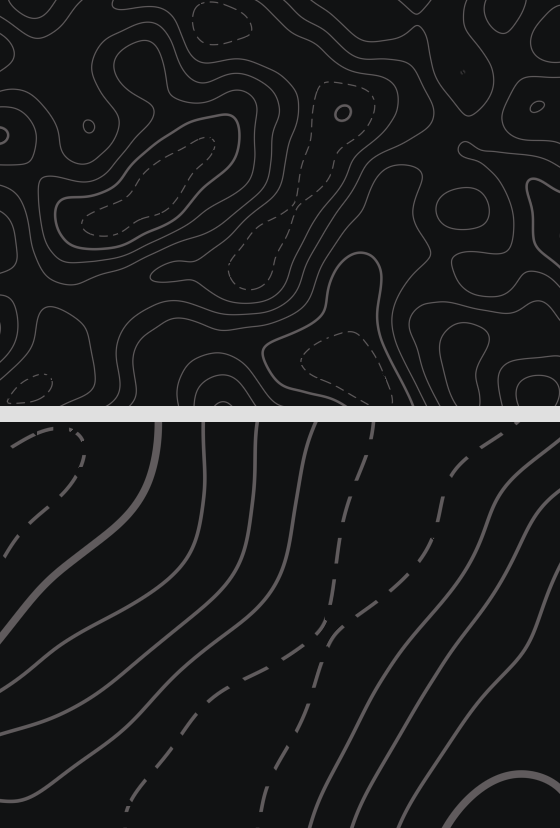
Top, the full canvas; bottom, a detail of the centre.
This pattern is drawn by a Shadertoy shader. Its source:

```glsl
// Dark topographic map: contour lines of a smooth gradient-noise terrain.
// Each line is drawn at even width by dividing the height offset by the slope;
// every fifth level is a bold index line and one level is dashed.

const float TAU = 6.2831853;
const vec3 GROUND = vec3(0.065, 0.069, 0.073);
const vec3 INK = vec3(0.375, 0.358, 0.363);

// Lengths below are fractions of the canvas height
const float THIN_HALF = 0.00148;
const float BOLD_HALF = 0.0031;
const float DASH_PERIOD = 0.034;
const float DASH_FILL = 0.62;
const float TERRAIN_SCALE = 3.5;
const float LEVEL_STEP = 0.158;

// Unit gradient at a lattice corner
vec2 cornerGradient(vec2 cell) {
    vec3 q = fract(vec3(cell.xyx) * vec3(0.1031, 0.1030, 0.0973));
    q += dot(q, q.yzx + 33.33);
    float angle = TAU * fract((q.x + q.y) * q.z);
    return vec2(cos(angle), sin(angle));
}

float gradientNoise(vec2 p) {
    vec2 i = floor(p), f = fract(p);
    vec2 u = f * f * f * (f * (f * 6.0 - 15.0) + 10.0);
    vec2 o = vec2(0.0, 1.0);
    float a = dot(cornerGradient(i), f);
    float b = dot(cornerGradient(i + o.yx), f - o.yx);
    float c = dot(cornerGradient(i + o.xy), f - o.xy);
    float d = dot(cornerGradient(i + o.yy), f - o.yy);
    return mix(mix(a, b, u.x), mix(c, d, u.x), u.y);
}

mat2 rotation(float angle) {
    float c = cos(angle), s = sin(angle);
    return mat2(c, s, -s, c);
}

// Terrain height counted in contour levels
float terrain(vec2 p) {
    vec2 q = rotation(0.55) * p * TERRAIN_SCALE + vec2(17.3, 41.7);
    float hills = gradientNoise(q);
    float bumps = gradientNoise(rotation(1.1) * q * 2.1 + 8.4);
    return (hills + 0.12 * bumps) / LEVEL_STEP;
}

vec2 terrainSlope(vec2 p, float e) {
    vec2 s = vec2(e, 0.0);
    return vec2(terrain(p + s.xy) - terrain(p - s.xy),
                terrain(p + s.yx) - terrain(p - s.yx)) / (2.0 * e);
}

// Soft-edged coverage of a shape from its signed distance
float coverage(float signedDist, float pixel) {
    return 1.0 - smoothstep(-0.7 * pixel, 0.7 * pixel, signedDist);
}

// Dashes run along the contour, whose direction is snapped to eighth turns
float dashes(vec2 p, vec2 slope, float pixel) {
    float eighth = TAU / 8.0;
    float angle = round(atan(slope.x, -slope.y) / eighth) * eighth;
    float along = dot(p, vec2(cos(angle), sin(angle))) / DASH_PERIOD;
    float fromCentre = abs(fract(along) - 0.5) - 0.5 * DASH_FILL;
    return coverage(fromCentre * DASH_PERIOD, pixel);
}

void mainImage(out vec4 fragColor, in vec2 fragCoord) {
    vec2 p = fragCoord / iResolution.y;
    float pixel = 1.0 / iResolution.y;

    // Nearest contour, with levels set halfway between whole heights
    float height = terrain(p);
    vec2 slope = terrainSlope(p, 0.002);
    float level = floor(height);
    float dist = abs(height - level - 0.5) / max(length(slope), 0.5);

    // Line style by level
    bool isBold = mod(level, 5.0) == 1.0;
    bool isDashed = mod(level, 5.0) == 2.0;
    float line = coverage(dist - (isBold ? BOLD_HALF : THIN_HALF), pixel);
    if (isDashed) line *= dashes(p, slope, pixel);

    fragColor = vec4(mix(GROUND, INK, line), 1.0);
}
```
